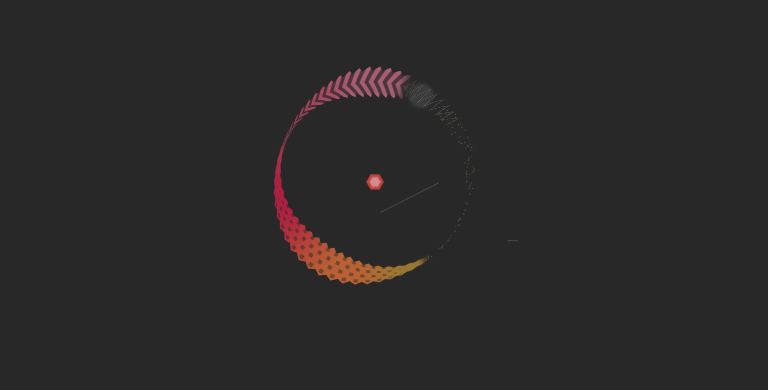
Write a Shadertoy shader that draws this background.

```glsl
// A tapering ring of woven crimson ribbon that dissolves into grey dust around a small hexagon.

const vec3 BACKGROUND = vec3(0.157);
const vec3 PINK = vec3(0.80, 0.43, 0.53);
const vec3 ROSE = vec3(0.78, 0.29, 0.42);
const vec3 CRIMSON = vec3(0.76, 0.12, 0.27);
const vec3 ORANGE = vec3(0.82, 0.42, 0.21);
const vec3 GOLD = vec3(0.68, 0.52, 0.20);
const vec3 ASH = vec3(0.46, 0.45, 0.43);
const vec3 DUST = vec3(0.48, 0.44, 0.30);
const vec3 HEX_RIM = vec3(0.76, 0.27, 0.24);
const vec3 HEX_CORE = vec3(0.87, 0.56, 0.59);

// Lengths are in canvas heights, measured from the canvas centre.
const vec2 RING_CENTER = vec2(-0.0258, 0.0438);
const float RING_RADIUS = 0.2465;
const float RIBBON_WIDTH = 0.036;
const vec2 HEX_CENTER = vec2(-0.0230, 0.0335);
const float HEX_SIZE = 0.0195;
const vec2 GLOW_CENTER = vec2(0.095, 0.255);
const float GLOW_RADIUS = 0.038;
const int DUST_COUNT = 90;

float hash(float n) { return fract(sin(n * 91.345) * 4375.85); }

float triangle(float x) { return abs(fract(x) * 2.0 - 1.0); }

float bell(float x, float center, float spread) {
    float d = (x - center) / spread;
    return exp(-d * d);
}

float window(float x, float lo, float hi, float soft) {
    return smoothstep(lo - soft, lo + soft, x) * (1.0 - smoothstep(hi - soft, hi + soft, x));
}

float cover(float dist, float pixel) { return 1.0 - smoothstep(-0.5 * pixel, 0.5 * pixel, dist); }

float segment(vec2 p, vec2 a, vec2 b) {
    vec2 ab = b - a;
    return length(p - a - ab * clamp(dot(p - a, ab) / dot(ab, ab), 0.0, 1.0));
}

vec3 ribbonColor(float angle) {
    vec3 c = mix(PINK, ROSE, smoothstep(95.0, 135.0, angle));
    c = mix(c, CRIMSON, smoothstep(150.0, 185.0, angle));
    c = mix(c, ORANGE, smoothstep(195.0, 250.0, angle));
    return mix(c, GOLD, smoothstep(255.0, 290.0, angle));
}

// Opacity of the ribbon: chevrons above, a woven band below.
float ribbon(float angle, float offset, float pixel) {
    float upper = bell(angle, 88.0, 38.0);
    float lower = bell(angle, 237.0, 43.0);
    float halfWidth = RIBBON_WIDTH * max(upper, lower) + 0.002;
    float t = offset / halfWidth;

    float chevron = triangle(angle / 5.4 + 0.9 * abs(t));
    float stripes = mix(0.22, 0.85, smoothstep(0.25, 0.7, chevron));

    vec2 cell = vec2(angle / 6.5, t * 2.0);
    cell.x += 0.5 * mod(floor(cell.y), 2.0);
    vec2 slot = abs(fract(cell) - 0.5);
    float hole = window(slot.x, -1.0, 0.18, 0.08) * window(slot.y, -1.0, 0.28, 0.10);
    float weave = 0.93 - 0.45 * hole * smoothstep(0.15, 0.5, lower);

    float below = smoothstep(145.0, 170.0, angle);
    float jag = mix(0.75 + 0.30 * chevron, 0.82 + 0.26 * triangle(angle / 6.5), below);
    float edge = cover(abs(offset) - halfWidth * jag, pixel);
    float thin = 1.0 - 0.35 * bell(angle, 152.0, 12.0);
    return edge * thin * mix(stripes, weave, below) * window(angle, 72.0, 301.0, 5.0);
}

// Slanted zigzag thread continuing the ribbon on the upper right.
float thread(float angle, float offset, float pixel) {
    float swing = mix(0.017, 0.024, smoothstep(25.0, 65.0, angle));
    float wave = (triangle(angle / 4.6 + offset * 22.0) * 2.0 - 1.0) * swing;
    float dist = abs(offset - wave) * 0.42;
    return cover(dist - 0.001, pixel) * window(angle, 34.0, 70.0, 6.0);
}

float dust(vec2 p, float pixel) {
    float sum = 0.0;
    for (int i = 0; i < DUST_COUNT; i++) {
        float k = float(i);
        float angle = mix(45.0, -58.0, pow(hash(k + 1.0), 1.5));
        float spread = mix(0.004, 0.019, smoothstep(-25.0, 25.0, angle));
        float radius = RING_RADIUS + (hash(k + 200.0) * 2.0 - 1.0) * spread;
        vec2 dotPos = radius * vec2(cos(radians(angle)), sin(radians(angle)));
        sum = max(sum, cover(length(p - dotPos) - 0.0014, pixel) * (0.4 + 0.6 * hash(k + 400.0)));
    }
    return sum;
}

void mainImage(out vec4 fragColor, in vec2 fragCoord) {
    vec2 p = (fragCoord - 0.5 * iResolution.xy) / iResolution.y;
    float pixel = 1.5 / iResolution.y;
    vec3 color = BACKGROUND;

    // Soft disc where the ribbon turns to thread
    float glow = 1.0 - smoothstep(0.6, 1.05, length(p - GLOW_CENTER) / GLOW_RADIUS);
    color += 0.075 * glow;

    // Ring
    vec2 ring = p - RING_CENTER;
    float angle = mod(degrees(atan(ring.y, ring.x)) + 50.0, 360.0) - 50.0;
    float offset = length(ring) - RING_RADIUS;
    color = mix(color, ASH, 0.6 * thread(angle, offset, pixel));
    color = mix(color, DUST, 0.75 * dust(ring, pixel));
    color = mix(color, ribbonColor(angle), 0.92 * ribbon(angle, offset, pixel));

    // Fine line and short dash
    float line = segment(p, vec2(-0.008, -0.044), vec2(0.140, 0.031));
    float dash = segment(p, vec2(0.318, -0.117), vec2(0.342, -0.117));
    color = mix(color, ASH, 0.55 * cover(min(line, dash) - 0.0009, pixel));

    // Hexagon with a pale core
    vec2 h = abs(p - HEX_CENTER);
    float hex = max(h.y, h.x * 0.866 + h.y * 0.5);
    vec3 hexColor = mix(HEX_CORE, HEX_RIM, smoothstep(0.45, 0.8, hex / HEX_SIZE));
    color = mix(color, hexColor, 0.95 * cover(hex - HEX_SIZE, pixel));

    fragColor = vec4(color, 1.0);
}
```
